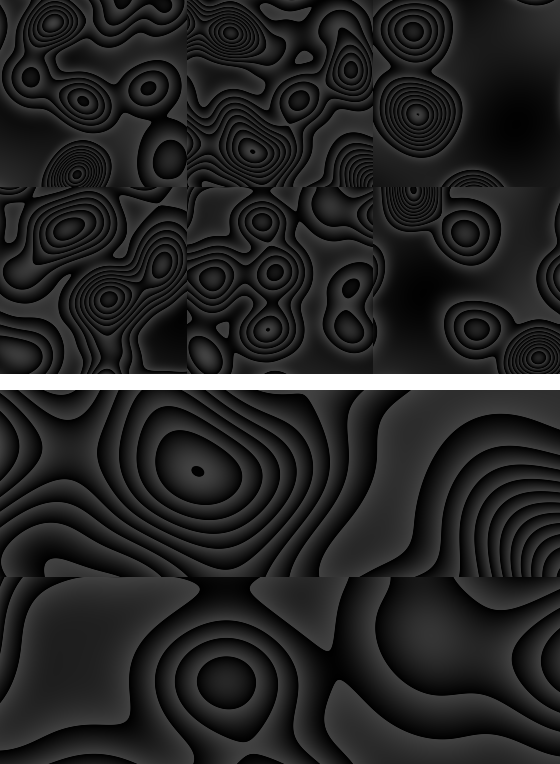
Top, the full canvas; bottom, a detail of the centre.
A WebGL 1 fragment shader for this background:

```glsl
precision highp float;

uniform vec2 u_resolution;

vec3 hash3(vec2 p) {
  vec3 q = vec3(dot(p, vec2(127.1, 311.7)),
                dot(p, vec2(269.5, 183.3)),
                dot(p, vec2(419.2, 371.9)));
  return fract(sin(q) * 43758.55);
}

// Rolling floor between the hills, from layered sines.
float valleyFloor(vec2 p, vec2 phase) {
  return 0.42 + 0.22 * sin(5.3 * p.x + 2.1 * p.y + phase.x)
              + 0.18 * sin(6.1 * p.y - 3.4 * p.x + phase.y);
}

// Cellular noise: one optional, slightly elliptical hill in each jittered cell.
float height(vec2 p, vec2 tile) {
  vec2 phase = 6.283 * hash3(tile + 5.7).xy;
  float density = mix(0.85, 0.42, step(1.5, tile.x));
  float h = valleyFloor(p, phase);
  vec2 warped = p + 0.022 * sin(9.0 * p.yx + phase);
  vec2 home = floor(warped * 3.0);

  for (int j = -1; j <= 1; j++) {
    for (int i = -1; i <= 1; i++) {
      vec2 cell = home + vec2(float(i), float(j));
      vec2 id = cell + tile * 17.0;
      vec3 place = hash3(id + 0.5);
      vec3 form = hash3(id + 91.3);

      vec2 d = warped - (cell + 0.15 + 0.7 * place.xy) / 3.0;
      float angle = 3.1416 * form.y;
      vec2 axis = vec2(cos(angle), sin(angle));
      d = vec2(dot(d, axis), 1.2 * dot(d, vec2(-axis.y, axis.x)));

      float radius = mix(0.27, 0.37, form.z);
      float falloff = max(1.0 - dot(d, d) / (radius * radius), 0.0);
      falloff *= falloff;
      float peak = mix(2.0, 10.0, form.x * form.x);
      h += step(place.z, density) * peak * falloff * falloff;
    }
  }
  return h;
}

void main() {
  // Six independent panels, three across and two down.
  vec2 uv = gl_FragCoord.xy / u_resolution * vec2(3.0, 2.0);
  vec2 tile = floor(uv);
  vec2 p = uv - tile;
  vec2 pixel = vec2(3.0, 2.0) / u_resolution;

  // Height change over one pixel sets the edge width.
  float h = height(p, tile);
  vec2 slope = vec2(height(p + vec2(pixel.x, 0.0), tile),
                    height(p + vec2(0.0, pixel.y), tile)) - h;
  float edge = clamp(length(slope), 0.001, 0.6);

  // Sawtooth shading, dropping to black at every contour.
  float ramp = fract(h);
  float shade = 0.26 * ramp * (1.0 - smoothstep(1.0 - edge, 1.0, ramp));
  gl_FragColor = vec4(vec3(shade), 1.0);
}
```
